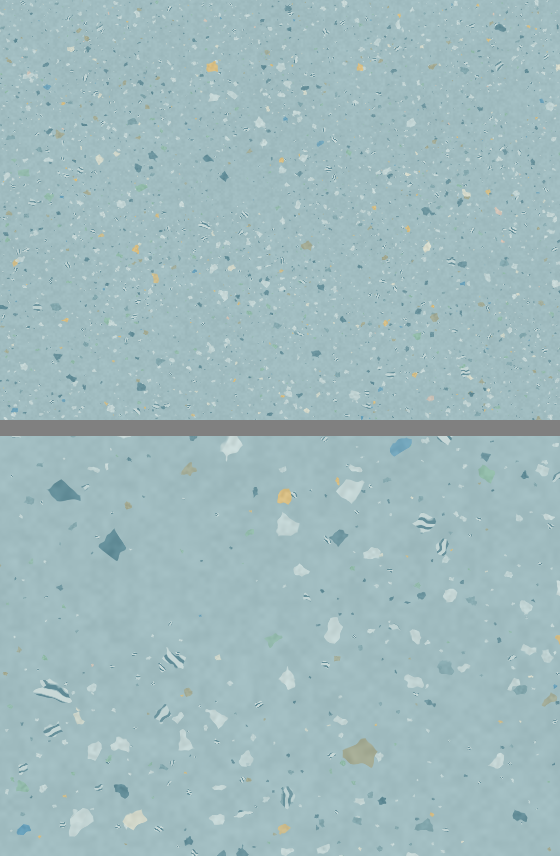
Top: the whole. Bottom: its middle third, enlarged.
Give the GLSL for this texture, as a WebGL 2 fragment shader.

```glsl
#version 300 es
precision highp float;
// Speckled sheet flooring: a pale blue-grey ground strewn with angular chips.
// Three jittered grids of convex shards (fine specks, small and large chips)
// are laid over a faint grain; some shards carry marbled stripes.

#define BASE_COLOR vec3(0.628, 0.738, 0.754)
#define LIGHT_COLOR vec3(0.785, 0.848, 0.845)
#define DARK_COLOR vec3(0.37, 0.54, 0.585)
#define GRAIN_AMOUNT 0.026
#define GRAIN_SCALE 210.0
#define STRIPED_SHARE 0.24
#define STRIPE_FREQUENCY 8.5
#define EDGE_WOBBLE 0.34
#define CLUSTERING 0.7
#define SHARD_SIDES 6

uniform vec2 u_resolution;
out vec4 fragColor;

float hash(vec2 p) {
    return fract(sin(dot(p, vec2(127.1, 311.7))) * 43758.5453);
}

float noise(vec2 p) {
    vec2 i = floor(p), f = fract(p);
    f = f * f * (3.0 - 2.0 * f);
    return mix(mix(hash(i), hash(i + vec2(1, 0)), f.x),
               mix(hash(i + vec2(0, 1)), hash(i + vec2(1, 1)), f.x), f.y);
}

// Colour of a chip; w holds the cumulative share of each pigment.
vec3 pigment(float pick) {
    const vec4 shades[9] = vec4[9](
        vec4(LIGHT_COLOR, 0.42),
        vec4(DARK_COLOR, 0.60),
        vec4(0.50, 0.645, 0.67, 0.72),
        vec4(0.565, 0.73, 0.66, 0.82),
        vec4(0.64, 0.66, 0.56, 0.87),
        vec4(0.85, 0.86, 0.80, 0.92),
        vec4(0.86, 0.74, 0.49, 0.96),
        vec4(0.39, 0.62, 0.73, 0.985),
        vec4(0.86, 0.77, 0.71, 1.01));
    for (int i = 0; i < 8; i++) {
        if (pick < shades[i].w) return shades[i].rgb;
    }
    return shades[8].rgb;
}

// Signed distance to a convex shard whose sides touch a jittered ellipse.
float shard(vec2 q, float radius, float aspect, vec2 seed) {
    float d = -1.0;
    for (int i = 0; i < SHARD_SIDES; i++) {
        float k = float(i);
        float turn = (k + 0.8 * hash(seed + k * 3.7)) * 6.2832 / float(SHARD_SIDES);
        vec2 n = vec2(cos(turn), sin(turn));
        float reach = radius * length(n * vec2(1.0, aspect));
        d = max(d, dot(q, n) - reach * mix(0.55, 1.05, hash(seed + k * 5.3 + 1.9)));
    }
    return d;
}

// Lays one grid of chips over the colour; sizes are fractions of the height.
vec3 scatter(vec3 color, vec2 p, float cells, float density, vec2 sizes, float salt) {
    vec2 home = floor(p * cells);
    float pixel = 1.0 / u_resolution.y;
    for (int y = -1; y <= 1; y++) {
        for (int x = -1; x <= 1; x++) {
            vec2 cell = home + vec2(x, y);
            vec2 seed = cell + salt;
            float crowd = mix(1.0, 2.0 * noise(cell / cells * 9.0 + salt), CLUSTERING);
            if (hash(seed + 0.37) > density * crowd) continue;

            // Placement, lying mostly near the horizontal
            vec2 jitter = vec2(hash(seed + 11.3), hash(seed + 23.9));
            vec2 d = p - (cell + 0.1 + 0.8 * jitter) / cells;
            float tilt = (hash(seed + 31.1) + hash(seed + 47.7) - 1.0) * 1.7;
            float c = cos(tilt), s = sin(tilt);
            vec2 q = vec2(c * d.x + s * d.y, c * d.y - s * d.x);

            // Outline
            float sizePick = hash(seed + 53.3);
            float radius = mix(sizes.x, sizes.y, sizePick * sizePick);
            float aspect = mix(0.35, 0.85, hash(seed + 61.7));
            float wobble = noise(q / radius * 2.2 + seed * 7.0) - 0.5;
            float dist = shard(q, radius, aspect, seed) + wobble * radius * EDGE_WOBBLE;
            float cover = 1.0 - smoothstep(-0.6 * pixel, 0.7 * pixel, dist);
            cover *= mix(0.72, 1.0, hash(seed + 71.9));

            // Plain or marbled body
            vec3 ink = pigment(hash(seed + 83.1));
            ink += 0.07 * (noise(q / radius * 3.0 + seed) - 0.5);
            if (hash(seed + 97.3) < STRIPED_SHARE) {
                float bend = 4.0 * noise(q / radius * 1.6 + seed * 3.0);
                float wave = sin(q.y / radius * STRIPE_FREQUENCY + bend);
                ink = mix(DARK_COLOR, LIGHT_COLOR, smoothstep(-0.75, 0.0, wave));
                cover *= mix(0.35, 1.0, smoothstep(0.05, 0.4, abs(wave + 0.25)));
            }
            color = mix(color, ink, cover);
        }
    }
    return color;
}

void main() {
    vec2 p = gl_FragCoord.xy / u_resolution.y;

    // Ground with fine grain and very soft mottling
    float grain = noise(p * GRAIN_SCALE) + noise(p * GRAIN_SCALE * 0.47 + 5.0) - 1.0;
    vec3 color = BASE_COLOR + GRAIN_AMOUNT * grain + 0.012 * (noise(p * 6.0) - 0.5);

    // Specks, small chips, large chips
    color = scatter(color, p, 72.0, 0.36, vec2(0.0012, 0.0032), 3.1);
    color = scatter(color, p, 38.0, 0.52, vec2(0.0038, 0.0085), 17.6);
    color = scatter(color, p, 23.0, 0.36, vec2(0.0070, 0.0160), 41.2);

    fragColor = vec4(color, 1.0);
}
```
